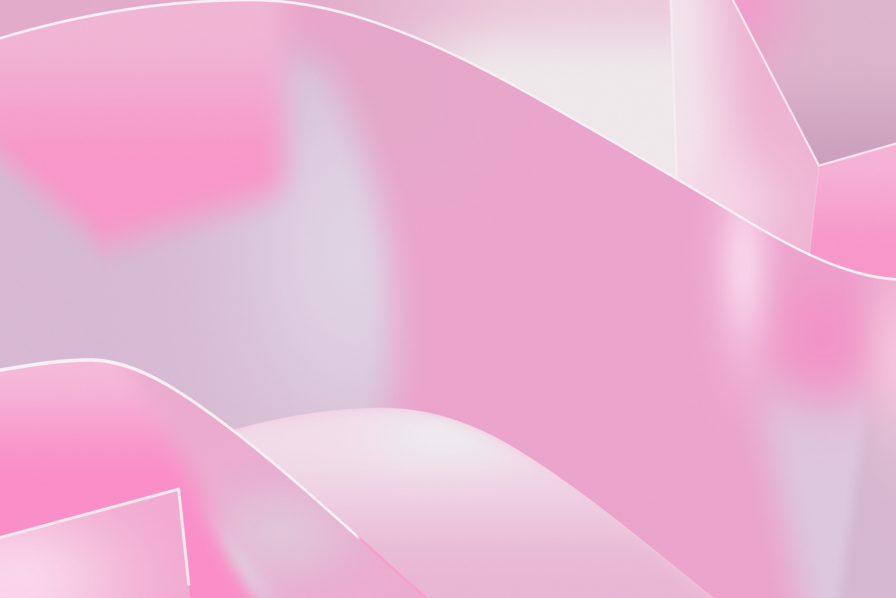
Give the GLSL for this background, as a WebGL 1 fragment shader.

```glsl
precision highp float;
// Overlapping satin folds in pink, lavender and white.
// Each fold is bounded by a piecewise cubic curve, shaded with soft
// gradients and glows, and finished with a thin bright rim.
uniform vec2 u_resolution;

// Cubic from span.xy to span.zw with the given end slopes
float cubic(float x, vec4 span, vec2 slopes) {
  float w = span.z - span.x;
  float t = clamp((x - span.x) / w, 0.0, 1.0);
  float s = 1.0 - t;
  return mix(span.y, span.w, t * t * (3.0 - 2.0 * t))
       + w * t * s * (slopes.x * s - slopes.y * t);
}

float mainCurve(float x) {
  if (x < 0.42) return cubic(x, vec4(0.0, 0.064, 0.42, 0.0), vec2(-0.3, 0.0));
  if (x < 0.9375) return cubic(x, vec4(0.42, 0.0, 0.9375, 0.186), vec2(0.0, 0.57));
  if (x < 1.23) return cubic(x, vec4(0.9375, 0.186, 1.23, 0.357), vec2(0.57, 0.6));
  return cubic(x, vec4(1.23, 0.357, 1.5, 0.467), vec2(0.6, 0.06));
}

float cornerCurve(float x) {
  if (x < 0.15) return cubic(x, vec4(0.0, 0.619, 0.15, 0.602), vec2(-0.17, 0.0));
  if (x < 0.32) return cubic(x, vec4(0.15, 0.602, 0.32, 0.669), vec2(0.0, 0.68));
  return cubic(x, vec4(0.32, 0.669, 0.72, 1.006), vec2(0.68, 0.88));
}

float paleCurve(float x) {
  if (x < 0.64) return cubic(x, vec4(0.39, 0.719, 0.64, 0.682), vec2(-0.28, 0.0));
  if (x < 0.86) return cubic(x, vec4(0.64, 0.682, 0.86, 0.748), vec2(0.0, 0.6));
  return cubic(x, vec4(0.86, 0.748, 1.21, 1.012), vec2(0.6, 0.8));
}

float glow(vec2 p, vec2 center, vec2 radii) {
  vec2 q = (p - center) / radii;
  return exp(-dot(q, q));
}

// Signed distance to the line through a and b, positive on its left on screen
float side(vec2 p, vec2 a, vec2 b) {
  vec2 d = normalize(b - a);
  return d.y * (p.x - a.x) - d.x * (p.y - a.y);
}

float segment(vec2 p, vec2 a, vec2 b) {
  vec2 d = b - a;
  return length(p - a - d * clamp(dot(p - a, d) / dot(d, d), 0.0, 1.0));
}

float cover(float d) {
  float aa = 0.8 / u_resolution.y;
  return smoothstep(-aa, aa, d);
}

float stroke(float d, float width) { return cover(width - abs(d)); }

float hash(vec2 p) {
  vec3 q = fract(p.xyx * 0.1031);
  q += dot(q, q.yzx + 33.33);
  return fract((q.x + q.y) * q.z);
}

vec3 backdrop(vec2 p) {
  vec3 c = mix(vec3(0.885, 0.67, 0.79), vec3(0.92, 0.80, 0.86), smoothstep(0.45, 0.95, p.x));
  c = mix(c, vec3(0.935, 0.91, 0.92), smoothstep(0.0, 0.13, p.y) * smoothstep(0.58, 0.85, p.x));
  // Upright panel
  float panel = side(p, vec2(1.123, 0.0), vec2(1.133, 0.299));
  vec3 sheet = mix(vec3(0.95, 0.89, 0.92), vec3(0.93, 0.70, 0.82), smoothstep(0.0, 0.15, panel - 0.05 * p.y));
  sheet = mix(sheet, vec3(0.96, 0.83, 0.90), 0.8 * glow(p, vec2(1.22, 0.34), vec2(0.10, 0.09)));
  c = mix(c, sheet, cover(panel));
  c = mix(c, vec3(0.97, 0.93, 0.95), 0.8 * stroke(panel, 0.002));
  // Faceted corner
  vec2 tip = vec2(1.371, 0.277), top = vec2(1.227, 0.0), far = vec2(1.5, 0.24);
  float diagonal = side(p, top, tip), ledge = side(p, tip, far);
  vec3 mauve = mix(vec3(0.86, 0.71, 0.80), vec3(0.80, 0.63, 0.74), smoothstep(0.08, 0.28, p.y));
  mauve = mix(mauve, vec3(0.94, 0.62, 0.79), glow(p, vec2(1.24, 0.0), vec2(0.09, 0.12)));
  c = mix(c, mauve, cover(diagonal) * cover(ledge));
  vec3 rose = mix(vec3(0.96, 0.70, 0.84), vec3(0.97, 0.59, 0.79), smoothstep(0.25, 0.43, p.y));
  float lower = side(p, tip, vec2(1.355, 0.426));
  c = mix(c, rose, cover(lower) * cover(-ledge));
  float rim = min(segment(p, top, tip), segment(p, tip, far));
  c = mix(c, vec3(0.97, 0.90, 0.94), stroke(rim, 0.0018));
  return mix(c, vec3(0.96, 0.78, 0.88), 0.6 * stroke(segment(p, tip, vec2(1.355, 0.426)), 0.001));
}

vec3 mainFold(vec2 p) {
  vec3 c = mix(vec3(0.92, 0.645, 0.80), vec3(0.89, 0.66, 0.785), glow(p, vec2(0.64, 0.16), vec2(0.2, 0.17)));
  // Lavender sheen with a bowed right edge
  float bow = 0.68 - 0.6 * (p.y - 0.55) * (p.y - 0.55);
  vec3 lavender = mix(vec3(0.84, 0.725, 0.825), vec3(0.875, 0.825, 0.89), glow(p, vec2(0.59, 0.42), vec2(0.2, 0.32)));
  float sheen = 1.0 - smoothstep(bow - 0.07, bow + 0.035, p.x);
  c = mix(c, lavender, sheen * smoothstep(0.03, 0.15, p.y));
  // Hot pink patch
  float hem = min(0.26 + 0.85 * p.x, 0.46 - 0.29 * p.x);
  float patchMask = (1.0 - smoothstep(-0.05, 0.05, p.y - hem)) * (1.0 - smoothstep(0.43, 0.52, p.x));
  c = mix(c, mix(vec3(0.94, 0.71, 0.83), vec3(0.97, 0.595, 0.79), smoothstep(0.04, 0.28, p.y)), patchMask);
  // Right-hand reflections
  float drape = smoothstep(-0.04, 0.06, p.x - 1.25 - 0.2 * (p.y - 0.6)) * smoothstep(0.57, 0.73, p.y);
  float ridge = p.x - 1.44 + 0.14 * (p.y - 0.7);
  vec3 silver = mix(vec3(0.865, 0.78, 0.865), vec3(0.83, 0.72, 0.81), smoothstep(-0.01, 0.025, ridge));
  c = mix(c, silver, drape);
  c = mix(c, vec3(0.955, 0.57, 0.78), 0.9 * glow(p, vec2(1.38, 0.56), vec2(0.09, 0.11)));
  c = mix(c, vec3(0.975, 0.83, 0.92), 0.95 * glow(p, vec2(1.245, 0.44), vec2(0.045, 0.15)));
  return mix(c, vec3(0.96, 0.78, 0.87), 0.85 * glow(p, vec2(1.5, 0.60), vec2(0.05, 0.15)));
}

vec3 cornerFold(vec2 p) {
  vec3 c = mix(vec3(0.96, 0.73, 0.85), vec3(0.98, 0.56, 0.785), smoothstep(0.60, 0.80, p.y));
  // Slanted band and its pale streak
  float band = side(p, vec2(0.235, 0.62), vec2(0.46, 1.0));
  vec3 satin = mix(vec3(0.92, 0.67, 0.81), vec3(0.88, 0.77, 0.85), glow(p, vec2(0.47, 0.89), vec2(0.12, 0.08)));
  c = mix(c, satin, smoothstep(-0.05, 0.02, band));
  c = mix(c, vec3(0.88, 0.80, 0.87), 0.85 * glow(vec2(band, p.y), vec2(-0.015, 0.95), vec2(0.022, 0.08)));
  // Framed panel
  vec2 start = vec2(0.0, 0.899), corner = vec2(0.299, 0.818), end = vec2(0.316, 0.977);
  vec3 panel = mix(vec3(0.94, 0.66, 0.81), vec3(0.98, 0.84, 0.92), glow(p, vec2(0.03, 0.97), vec2(0.18, 0.12)));
  float inside = cover(-side(p, start, corner)) * cover(-side(p, corner, end));
  c = mix(c, panel, inside);
  float rim = min(segment(p, start, corner), segment(p, corner, end));
  return mix(c, vec3(0.96, 0.91, 0.94), stroke(rim, 0.0025));
}

void main() {
  // Canvas units: x from 0 to 1.5, y from 0 at the top to 1
  vec2 uv = gl_FragCoord.xy / u_resolution;
  vec2 p = vec2(1.5 * uv.x, 1.0 - uv.y);
  vec3 white = vec3(0.97, 0.94, 0.96);

  float d = p.y - mainCurve(p.x);
  vec3 color = mix(backdrop(p), mainFold(p), cover(d));
  color = mix(color, white, stroke(d, 0.0023));

  // Pale hump
  d = p.y - paleCurve(p.x);
  vec3 pale = mix(vec3(0.945, 0.86, 0.91), vec3(0.91, 0.715, 0.83), smoothstep(0.74, 0.98, p.y));
  pale = mix(pale, vec3(0.93, 0.92, 0.935), glow(p, vec2(0.74, 0.725), vec2(0.12, 0.06)));
  pale = mix(pale, vec3(0.95, 0.79, 0.88), 0.6 * exp(-abs(d) * 120.0));
  color = mix(color, pale, cover(d) * step(0.38, p.x));

  // Lower-left fold, its white rim ending partway down
  d = p.y - cornerCurve(p.x);
  color = mix(color, cornerFold(p), cover(d));
  vec3 rimColor = mix(white, vec3(0.97, 0.62, 0.81), smoothstep(0.595, 0.605, p.x));
  color = mix(color, rimColor, stroke(d, 0.003));

  // Fine grain
  color += (hash(floor(uv * vec2(768.0, 512.0))) - 0.5) * 0.006;
  gl_FragColor = vec4(color, 1.0);
}
```
